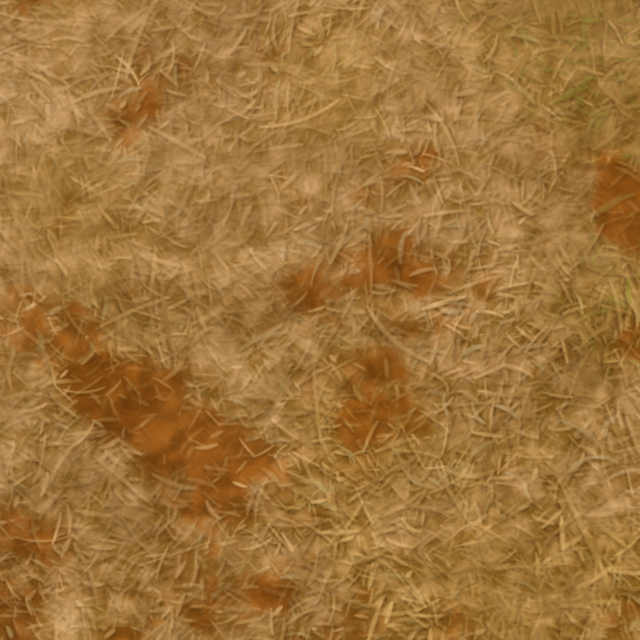
Give the GLSL for this texture, as a WebGL 2 fragment shader.

```glsl
#version 300 es
precision highp float;

uniform vec2 u_resolution;
out vec4 fragColor;

const int LAYERS = 10;
const vec3 SOIL = vec3(0.50, 0.28, 0.07);
const vec3 THATCH_DARK = vec3(0.50, 0.35, 0.13);
const vec3 THATCH_LIGHT = vec3(0.67, 0.51, 0.31);
const vec3 STRAW_DARK = vec3(0.51, 0.36, 0.16);
const vec3 STRAW_LIGHT = vec3(0.79, 0.63, 0.42);
const vec3 STRAW_GREY = vec3(0.64, 0.56, 0.39);
const vec3 BLADE_GREEN = vec3(0.50, 0.47, 0.17);

float hash(vec2 p) {
  vec3 q = fract(vec3(p.xyx) * 0.1031);
  q += dot(q, q.yzx + 33.33);
  return fract((q.x + q.y) * q.z);
}

vec4 hash4(vec2 p) {
  return vec4(hash(p), hash(p + 71.3), hash(p + 143.7), hash(p + 219.1));
}

float noise(vec2 p) {
  vec2 i = floor(p);
  vec2 f = fract(p);
  f = f * f * (3.0 - 2.0 * f);
  float low = mix(hash(i), hash(i + vec2(1, 0)), f.x);
  float high = mix(hash(i + vec2(0, 1)), hash(i + vec2(1, 1)), f.x);
  return mix(low, high, f.y);
}

float fbm(vec2 p) {
  float sum = 0.0;
  float amp = 0.5;
  for (int i = 0; i < 5; i++) {
    p = mat2(1.6, 1.2, -1.2, 1.6) * p + 17.0;
    sum += amp * noise(p * 0.5);
    amp *= 0.5;
  }
  return sum / 0.97;
}

float segmentDistance(vec2 p, vec2 a, vec2 b) {
  vec2 d = b - a;
  return length(p - a - d * clamp(dot(p - a, d) / dot(d, d), 0.0, 1.0));
}

// Bare earth gathers along a diagonal band and in scattered spots
float soilMask(vec2 uv) {
  float d = segmentDistance(uv, vec2(0.12, 0.48), vec2(0.56, 0.04));
  float spot = length(uv - vec2(0.98, 0.69));
  float bias = 0.19 * exp(-d * d * 60.0) + 0.24 * exp(-spot * spot * 260.0);
  bias -= 0.1 * smoothstep(0.5, 0.8, uv.y);
  float ragged = 0.34 * (fbm(uv * 32.0 + 7.0) - 0.5);
  return smoothstep(0.5, 0.8, fbm(uv * 7.0 + 4.0) + bias + ragged);
}

// Coverage of a curved, tapered stalk lying along the x axis
float stalk(vec2 q, float halfLength, float bend, float width, float blur) {
  q.y += bend * (q.x * q.x - 0.3 * halfLength * halfLength);
  float along = abs(q.x) / halfLength;
  float d = length(vec2(max(abs(q.x) - halfLength, 0.0), q.y));
  return 1.0 - smoothstep(-blur, blur, d - width * (1.0 - 0.45 * along * along));
}

vec3 strawLayer(vec3 color, vec2 uv, float t, float soil, float green, float clarity) {
  float scale = mix(46.0, 6.0, pow(t, 1.7));
  float density = mix(0.95, 0.25, t * t);
  float blur = 0.0024 * scale;
  vec2 p = uv * scale + t * 37.0;
  vec2 cell = floor(p);
  for (int k = 0; k < 9; k++) {
    vec2 id = cell + vec2(k % 3 - 1, k / 3 - 1);
    vec4 place = hash4(id + t * 310.0);
    vec4 look = hash4(id + t * 170.0 + 500.0);
    if (look.x > density) continue;

    float flow = mix(-1.1, 1.1, noise((id - t * 37.0) / scale * 4.0 + 9.0));
    float angle = flow + (place.z - 0.5) * 2.6;
    float c = cos(angle);
    float s = sin(angle);
    vec2 q = mat2(c, -s, s, c) * (p - id - place.xy);
    float halfLength = mix(0.2, 0.85, place.w);
    float bend = (place.x - 0.5) * 0.5;
    float width = scale * mix(0.0014, 0.0042, look.z * look.z);

    // Thinner cover over earth, with a soft shade beneath each stalk
    float keep = smoothstep(0.0, 0.3, look.w + 0.13 - soil * 0.8) * clarity;
    keep *= mix(0.3, 1.0, fract(look.w * 7.0 + place.y));
    float shade = stalk(q + vec2(0.0, 0.0045 * scale), halfLength, bend, width, blur * 1.5);
    color *= 1.0 - vec3(0.13, 0.15, 0.18) * shade * keep;

    float tone = clamp(look.y * 0.95 + 0.22 * t, 0.0, 1.0);
    vec3 straw = mix(STRAW_DARK, STRAW_LIGHT, tone);
    straw = mix(straw, STRAW_GREY, 0.7 * step(0.9, place.x));
    straw = mix(straw, BLADE_GREEN, green * step(0.75, place.y));
    float cover = stalk(q, halfLength, bend, width, blur);
    color = mix(color, straw, 0.85 * cover * keep);
  }
  return color;
}

void main() {
  vec2 uv = gl_FragCoord.xy / u_resolution;
  float soil = soilMask(uv);
  float olive = smoothstep(0.4, 0.7, fbm(uv * 5.0 + 31.0) + 0.3 * (uv.x - 0.55));
  float green = olive * smoothstep(0.5, 0.95, uv.x) * smoothstep(0.3, 0.65, uv.y);
  float clarity = mix(0.72, 1.0, smoothstep(0.25, 0.7, noise(uv * 8.0 + 51.0)));

  // Matted ground with mottled earth
  float mottle = smoothstep(0.25, 0.75, fbm(uv * 40.0));
  vec3 color = mix(THATCH_DARK, THATCH_LIGHT, mottle);
  color = mix(color, SOIL * (0.9 + 0.2 * mottle), soil * 0.92);

  // Fine litter first, long stalks on top
  for (int i = 0; i < LAYERS; i++) {
    float t = float(i) / float(LAYERS - 1);
    color = strawLayer(color, uv, t, soil, green, clarity);
  }

  // Broad drifts of olive and pale tan
  color *= mix(vec3(1.0), vec3(0.95, 0.94, 0.76), olive * 0.75);
  float pale = (1.0 - soil) * smoothstep(0.3, 0.9, uv.y - 0.5 * uv.x + 0.3);
  color = mix(color, vec3(0.67, 0.51, 0.32), 0.25 * pale);
  float drift = fbm(uv * 5.0 + 120.0) - 0.5;
  color *= 1.05 + drift * vec3(0.22, 0.27, 0.4);

  // Brown hollows between clumps, stretched along the lie of the litter
  vec2 lie = mat2(0.9, -0.44, 0.44, 0.9) * uv * vec2(24.0, 40.0);
  float hollow = fbm(lie + 2.5 * vec2(noise(uv * 13.0), noise(uv * 13.0 + 40.0)));
  color *= 1.02 + (hollow - 0.5) * vec3(0.34, 0.42, 0.7);
  fragColor = vec4(color, 1.0);
}
```
